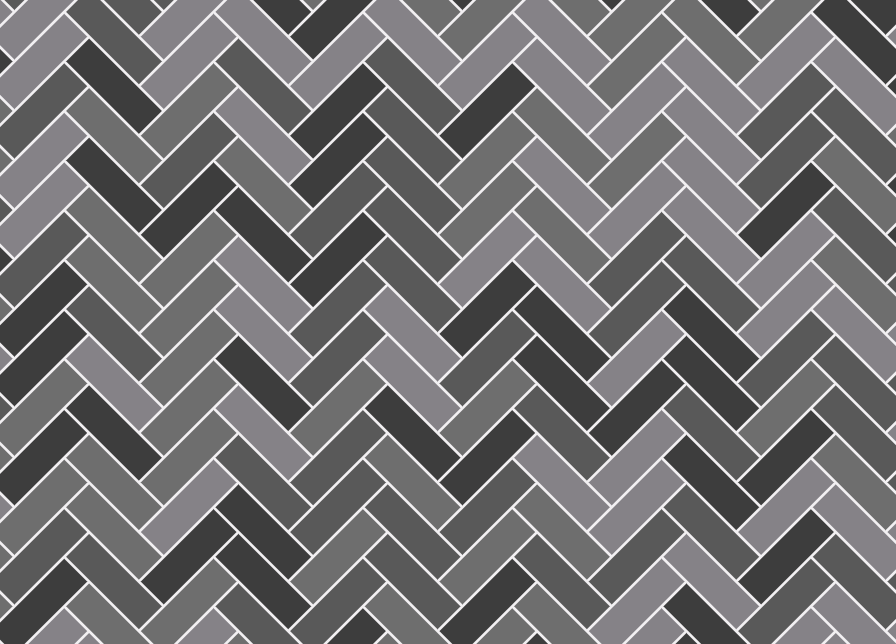
A Shadertoy shader for this pattern:

```glsl
// Herringbone of 3:1 grey bricks in four random tones with thin white joints.

const vec2 REPEATS = vec2(6.0, 13.0);    // zigzags across, bricks down
const vec2 PHASE = vec2(-0.29, 0.24);    // pattern offset, in brick steps
const float BRICK_LENGTH = 3.0;          // in brick widths
const float JOINT_HALF_WIDTH = 0.038;    // in brick widths
const vec3 JOINT_COLOR = vec3(0.95, 0.94, 0.95);

struct Brick {
    vec2 start;    // lower corner in the brick grid
    vec2 size;
};

// Integer hash of a grid cell, in 0..1
float hash(ivec2 cell) {
    uint h = uint(cell.x) * 1597334677u ^ uint(cell.y) * 3812015801u;
    h = (h ^ (h >> 16)) * 2146121005u;
    h = (h ^ (h >> 15)) * 2221713035u;
    h ^= h >> 16;
    return float(h >> 8) / 16777216.0;
}

// Brick covering a grid point; the diagonal index selects its direction
Brick herringbone(vec2 p, float len) {
    vec2 cell = floor(p);
    float k = mod(cell.x - cell.y, 2.0 * len);
    if (k < len) return Brick(cell - vec2(k, 0.0), vec2(len, 1.0));
    return Brick(cell - vec2(0.0, 2.0 * len - 1.0 - k), vec2(1.0, len));
}

// Distance from a point inside a brick to its nearest side
float edgeDistance(vec2 p, Brick brick) {
    vec2 local = p - brick.start;
    vec2 d = min(local, brick.size - local);
    return min(d.x, d.y);
}

// Four equally likely greys
vec3 brickTone(float pick) {
    if (pick < 0.25) return vec3(0.24);
    if (pick < 0.50) return vec3(0.35);
    if (pick < 0.75) return vec3(0.43);
    return vec3(0.52, 0.51, 0.53);
}

void mainImage(out vec4 fragColor, in vec2 fragCoord) {
    // Rotate by 45 degrees so that one grid unit is one brick width
    vec2 steps = REPEATS * vec2(BRICK_LENGTH, 1.0);
    vec2 s = fragCoord / iResolution.xy * steps + PHASE;
    vec2 p = vec2(s.y + s.x, s.y - s.x);
    float pixel = 1.414 * steps.x / iResolution.x;

    Brick brick = herringbone(p, BRICK_LENGTH);
    ivec2 id = ivec2(brick.start) * 2 + ivec2(brick.size.x > 1.0, 0);
    vec3 tone = brickTone(hash(id));

    // Smooth joint over about one pixel
    float d = edgeDistance(p, brick) - JOINT_HALF_WIDTH;
    float face = smoothstep(-0.65 * pixel, 0.65 * pixel, d);
    fragColor = vec4(mix(JOINT_COLOR, tone, face), 1.0);
}
```
